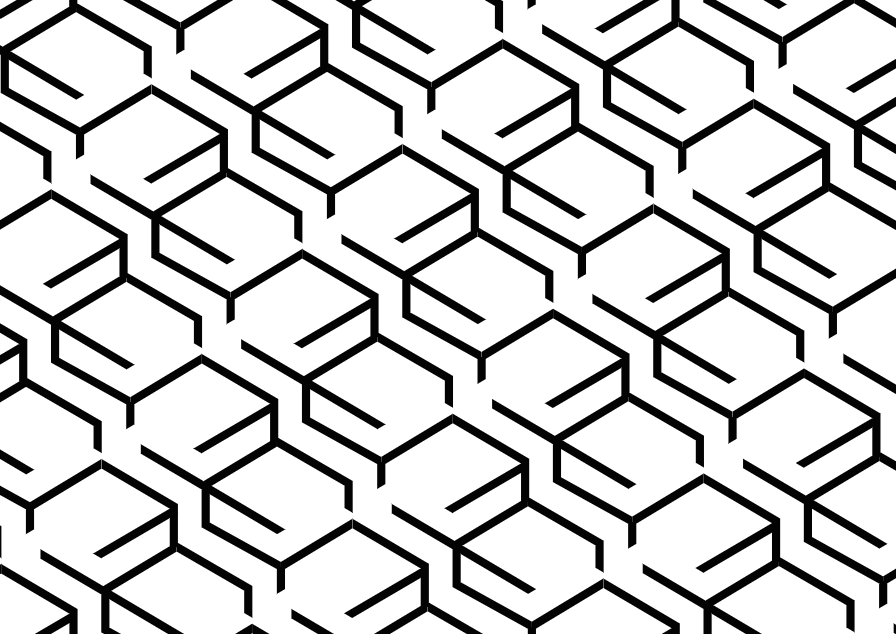
Reproduce this pattern procedurally as a WebGL 1 fragment shader.

```glsl
precision highp float;

uniform vec2 u_resolution;

const float CANVAS_WIDTH = 768.0;
const vec2 STEP_RIGHT = vec2(215.1, 51.2);
const vec2 STEP_DOWN = vec2(-86.0, 90.0);

// Normals of the end cuts: upright, level, and the two slants
const vec2 UPRIGHT = vec2(1.0, 0.0);
const vec2 LEVEL = vec2(0.0, 1.0);
const vec2 RISING = vec2(0.507, 0.862);
const vec2 FALLING = vec2(-0.507, 0.862);

// Bar from a to b whose ends are cut square to cutNormal
float bar(vec2 p, vec2 a, vec2 b, vec2 cutNormal) {
  vec2 along = normalize(b - a);
  float side = abs(dot(p - a, vec2(-along.y, along.x))) - 3.5;
  return max(side, max(dot(a - p, cutNormal), dot(p - b, cutNormal)));
}

// Open box: a roof with its right wall, measured from the roof peak
float upperBox(vec2 p) {
  float d = bar(p, vec2(-61.3, 37.0), vec2(0.0), UPRIGHT);
  d = min(d, bar(p, vec2(0.0), vec2(65.5, 38.6), UPRIGHT));
  d = min(d, bar(p, vec2(62.0, 36.5), vec2(62.0, 72.0), LEVEL));
  return min(d, bar(p, vec2(62.0, 40.5), vec2(-3.7, 79.0), FALLING));
}

// Open box below it: roof, left wall, floor and short drops
float lowerBox(vec2 p) {
  float d = bar(p, vec2(-0.2, 110.0), vec2(64.4, 71.2), UPRIGHT);
  d = min(d, bar(p, vec2(64.4, 71.2), vec2(129.3, 108.8), UPRIGHT));
  d = min(d, bar(p, vec2(125.8, 106.8), vec2(125.8, 130.0), FALLING));
  d = min(d, bar(p, vec2(3.3, 108.0), vec2(3.3, 142.5), LEVEL));
  d = min(d, bar(p, vec2(-0.2, 140.5), vec2(67.8, 178.2), UPRIGHT));
  d = min(d, bar(p, vec2(67.8, 178.2), vec2(67.8, 199.5), RISING));
  d = min(d, bar(p, vec2(-52.3, 77.3), vec2(8.0, 112.8), UPRIGHT));
  return min(d, bar(p, vec2(3.3, 110.0), vec2(68.0, 148.3), RISING));
}

// Coordinates counted in lattice steps
vec2 toLattice(vec2 p) {
  float area = STEP_RIGHT.x * STEP_DOWN.y - STEP_RIGHT.y * STEP_DOWN.x;
  return vec2(p.x * STEP_DOWN.y - p.y * STEP_DOWN.x,
              p.y * STEP_RIGHT.x - p.x * STEP_RIGHT.y) / area;
}

void main() {
  float pixel = CANVAS_WIDTH / u_resolution.x;
  vec2 p = vec2(gl_FragCoord.x, u_resolution.y - gl_FragCoord.y) * pixel;
  p -= vec2(345.0, 127.5);

  // Neighbouring units overlap, so join the four that can reach this cell
  vec2 cell = floor(toLattice(p) + vec2(0.16, 0.1));
  float d = 1000.0;
  for (int i = 0; i < 2; i++) {
    for (int j = 0; j < 2; j++) {
      vec2 unit = cell - vec2(float(i), float(j));
      vec2 q = p - unit.x * STEP_RIGHT - unit.y * STEP_DOWN;
      d = min(d, min(upperBox(q), lowerBox(q)));
    }
  }

  float ink = clamp(0.5 - d / pixel, 0.0, 1.0);
  gl_FragColor = vec4(mix(vec3(1.0), vec3(0.01), ink), 1.0);
}
```
